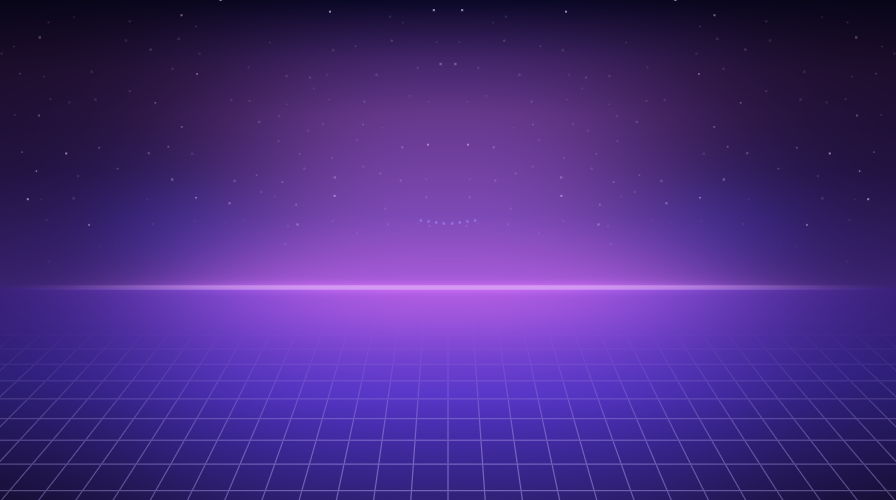
A Shadertoy shader for this background:

```glsl
// A violet night sky above a glowing horizon and a perspective grid floor.
// Gradients are blended from edge to centre by soft falloffs; stars are hashed
// per cell and mirrored about the middle; the grid is inverse perspective.

const float HORIZON = 0.425;
const float VANISH_Y = 1.0465;

float hash(vec2 p) {
    return fract(sin(dot(p, vec2(127.1, 311.7))) * 43758.5);
}

// Bell-like falloff with adjustable steepness
float falloff(float d, float width, float power) {
    return exp(-pow(abs(d) / width, power));
}

// Linear progress of v between two bounds
float ramp(float lo, float hi, float v) {
    return clamp((v - lo) / (hi - lo), 0.0, 1.0);
}

// Antialiased coverage of a shape with the given half width
float cover(float dist, float halfWidth, float px) {
    return clamp((halfWidth - dist) / px + 0.5, 0.0, 1.0);
}

float squareDot(vec2 d, float halfWidth, float px) {
    return cover(abs(d.x), halfWidth, px) * cover(abs(d.y), halfWidth, px);
}

// Sky: t runs from 0 at the horizon to 1 at the top
vec3 skyColor(float x, float t) {
    vec3 centre = mix(vec3(0.67, 0.36, 0.86), vec3(0.49, 0.29, 0.71), ramp(0.0, 0.25, t));
    centre = mix(centre, vec3(0.40, 0.22, 0.55), ramp(0.25, 0.6, t));
    centre = mix(centre, vec3(0.25, 0.14, 0.40), ramp(0.6, 0.8, t));
    centre = mix(centre, vec3(0.04, 0.03, 0.15), ramp(0.8, 1.0, t));
    vec3 side = mix(vec3(0.22, 0.13, 0.43), vec3(0.13, 0.07, 0.25), ramp(0.0, 0.4, t));
    side = mix(side, vec3(0.11, 0.05, 0.17), ramp(0.4, 0.75, t));
    side = mix(side, vec3(0.03, 0.02, 0.09), ramp(0.75, 1.0, t));
    float low = exp(-t * 6.0);
    float dome = falloff(x, 0.44 + 0.18 * low + 0.1 * t, 2.4 + 1.4 * low);
    float blueHalo = falloff(abs(x) - 0.56, 0.2, 2.0) * falloff(t - 0.22, 0.2, 2.0);
    return mix(side, centre, dome) + vec3(0.0, 0.02, 0.09) * blueHalo;
}

// Floor: u runs from 0 at the horizon to 1 at the bottom
vec3 floorColor(float x, float u) {
    vec3 side = mix(vec3(0.20, 0.11, 0.42), vec3(0.16, 0.11, 0.43), ramp(0.0, 0.4, u));
    side = mix(side, vec3(0.08, 0.05, 0.18), ramp(0.4, 1.0, u));
    vec3 blue = mix(vec3(0.29, 0.19, 0.77), vec3(0.19, 0.13, 0.47), ramp(0.5, 1.0, u));
    vec3 col = mix(side, blue, falloff(x, 0.68, 2.8));
    float pink = falloff(x, 0.56, 2.4) * falloff(u, 0.36, 1.8);
    return mix(col, vec3(0.68, 0.36, 0.88), pink);
}

// Coverage of the receding floor lines
float gridLines(vec2 p, float px) {
    const float columnStep = 0.0711;
    const float rowStep = 0.0529;
    float drop = VANISH_Y - p.y;
    float slope = p.x / drop;
    float depth = 1.0 / drop;
    float column = abs(fract(slope / columnStep + 0.5) - 0.5) * columnStep * drop;
    column /= sqrt(1.0 + slope * slope);
    float row = abs(fract((depth - 0.973) / rowStep + 0.5) - 0.5) * rowStep * drop * drop;
    return max(cover(column, 0.0012, px), cover(row, 0.0012, px));
}

// Scattered stars, one candidate per cell
float stars(vec2 p, float px) {
    const float cellSize = 0.052;
    vec2 cell = floor(p / cellSize);
    float seed = hash(cell);
    vec2 offset = 0.15 + 0.7 * vec2(hash(cell + 17.3), hash(cell + 41.9));
    float halfWidth = mix(0.0014, 0.0025, hash(cell + 5.7));
    float light = 0.12 + 0.65 * pow(hash(cell + 73.1), 4.0);
    return squareDot(p - (cell + offset) * cellSize, halfWidth, px) * light * step(0.35, seed);
}

// Short row of dots hanging above the horizon
float dotRow(vec2 p, float px) {
    float sum = 0.0;
    for (int i = 0; i < 4; i++) {
        float k = float(i);
        vec2 spot = vec2(0.0085 + 0.0152 * k, 0.553 + 0.002 * k);
        sum += squareDot(p - spot, 0.0024, px);
    }
    return min(sum, 1.0);
}

void mainImage(out vec4 fragColor, in vec2 fragCoord) {
    float px = 1.0 / iResolution.y;
    vec2 p = (fragCoord - vec2(0.5 * iResolution.x, 0.0)) * px;
    vec2 mirrored = vec2(abs(p.x), p.y);

    // Sky and stars
    vec3 sky = skyColor(p.x, clamp((p.y - HORIZON) / (1.0 - HORIZON), 0.0, 1.0));
    float starFade = smoothstep(HORIZON + 0.02, HORIZON + 0.2, p.y);
    sky = mix(sky, vec3(0.82, 0.75, 0.95), stars(mirrored, px) * starFade);
    sky = mix(sky, vec3(0.60, 0.53, 0.95), 0.65 * dotRow(mirrored, px));

    // Floor and grid
    vec3 ground = floorColor(p.x, clamp((HORIZON - p.y) / HORIZON, 0.0, 1.0));
    float gridFade = (1.0 - smoothstep(0.06, 0.38, p.y)) * mix(0.4, 0.55, falloff(p.x, 0.6, 2.0));
    ground = mix(ground, vec3(0.68, 0.60, 0.90), gridLines(p, px) * gridFade);

    // Horizon beam with a soft halo
    vec3 col = mix(ground, sky, smoothstep(-0.004, 0.004, p.y - HORIZON));
    float beamFade = 1.0 - smoothstep(0.2, 0.92, abs(p.x));
    float beam = cover(abs(p.y - HORIZON), 0.0045, px);
    col += vec3(0.10, 0.06, 0.08) * falloff(p.y - HORIZON, 0.012, 2.0) * beamFade;
    col = mix(col, vec3(0.86, 0.68, 0.95), 0.7 * beam * beamFade);

    fragColor = vec4(clamp(col, 0.0, 1.0), 1.0);
}
```
